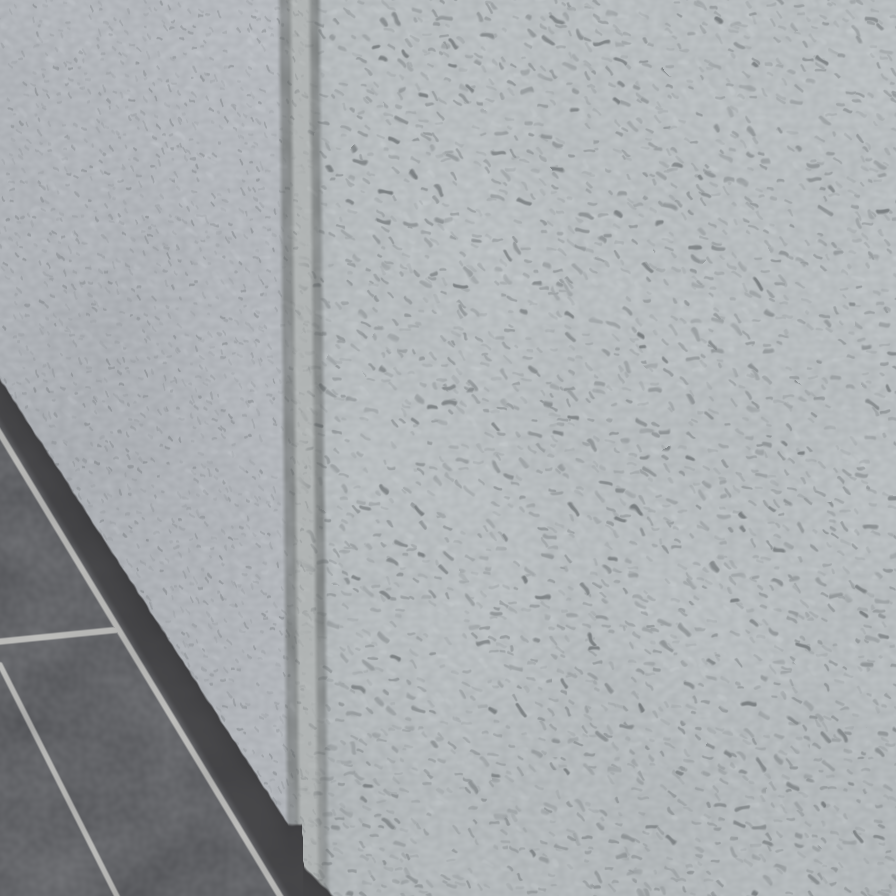
Reproduce this texture procedurally as a Shadertoy shader.

```glsl
// A speckled pale wall with two vertical grooves above a dark tiled floor.
// Flecks are jittered capsules on a hashed grid, bent by gradient noise;
// the wall foot, plinth and grout are drawn with line distances.

const vec3 WALL_LEFT = vec3(0.675, 0.690, 0.710);
const vec3 WALL_RIGHT = vec3(0.722, 0.742, 0.752);
const vec3 GROOVE = vec3(0.475, 0.490, 0.490);
const vec3 FLECK = vec3(0.34, 0.36, 0.37);
const vec3 TILE = vec3(0.385, 0.390, 0.405);
const vec3 PLINTH = vec3(0.275, 0.275, 0.285);
const vec3 GROUT = vec3(0.76, 0.76, 0.75);

const float LEAN = 0.010;           // sideways drift of the grooves, top to bottom
const float GROOVE_LEFT_X = 0.318;
const float GROOVE_RIGHT_X = 0.351;
const float PANEL_GAP_X = 0.338;    // where the wall foot steps down
const float FLECK_ANGLE = -0.48;
const float FLECK_SPREAD = 1.3;

vec3 hash3(vec2 p) {
    vec3 q = fract(vec3(p.xyx) * vec3(0.1031, 0.1030, 0.0973));
    q += dot(q, q.yxz + 33.33);
    return fract((q.xxy + q.yzz) * q.zyx);
}

float corner(vec2 cell, vec2 offset) {
    float a = 6.2832 * hash3(cell).x;
    return dot(vec2(cos(a), sin(a)), offset);
}

float gradientNoise(vec2 p) {
    vec2 i = floor(p), f = fract(p);
    vec2 u = f * f * f * (f * (f * 6.0 - 15.0) + 10.0);
    vec2 e = vec2(1.0, 0.0);
    return mix(mix(corner(i, f), corner(i + e, f - e), u.x),
               mix(corner(i + e.yx, f - e.yx), corner(i + 1.0, f - 1.0), u.x), u.y);
}

float fbm(vec2 p) {
    float sum = 0.0, amp = 0.5;
    for (int i = 0; i < 4; i++) {
        sum += amp * gradientNoise(p);
        p = p * 2.03 + 17.0;
        amp *= 0.5;
    }
    return sum;
}

float segmentDistance(vec2 p, vec2 a, vec2 b) {
    vec2 d = b - a;
    return length(p - a - d * clamp(dot(p - a, d) / dot(d, d), 0.0, 1.0));
}

// Coverage of scattered short strokes; sizes are in grid cells.
float flecks(vec2 p, float cells, float halfLength, float radius, float density) {
    p *= cells;
    p += 0.16 * vec2(gradientNoise(p * 1.7), gradientNoise(p * 1.7 + 41.0));
    vec2 base = floor(p);
    float cover = 0.0;
    for (int y = -1; y <= 1; y++)
    for (int x = -1; x <= 1; x++) {
        vec2 cell = base + vec2(x, y);
        vec3 place = hash3(cell + 7.0);
        vec3 kind = hash3(cell + 91.0);
        float angle = FLECK_ANGLE + FLECK_SPREAD * (kind.x - 0.5);
        vec2 arm = halfLength * mix(0.25, 1.0, kind.y) * vec2(cos(angle), sin(angle));
        vec2 center = cell + place.xy;
        float d = segmentDistance(p, center - arm, center + arm);
        float mark = 1.0 - smoothstep(radius * 0.25, radius * 1.5, d);
        cover = max(cover, mark * step(place.z, density) * mix(0.3, 1.0, kind.z * kind.z));
    }
    return cover;
}

float band(float d, float halfWidth, float soft) {
    return 1.0 - smoothstep(halfWidth - soft, halfWidth + soft, abs(d));
}

vec3 wallColor(vec2 p) {
    float drift = LEAN * (1.0 - p.y);
    float leftD = p.x - GROOVE_LEFT_X - drift;
    float rightD = p.x - GROOVE_RIGHT_X - drift;
    float rightPanel = smoothstep(-0.004, 0.004, rightD);

    // Panel tint and broad shading
    vec3 col = mix(WALL_LEFT, WALL_RIGHT, rightPanel);
    col += (1.0 - rightPanel) * 0.022 * (smoothstep(0.1, 0.32, p.x) + smoothstep(0.5, 1.0, p.y));
    col -= rightPanel * 0.02 * smoothstep(0.45, 0.0, p.y);
    col += 0.03 * fbm(p * 5.0) + 0.035 * gradientNoise(p * vec2(95.0, 130.0));

    // Grooves and the ridge between them
    float ridge = smoothstep(0.0, 0.006, leftD) * (1.0 - rightPanel);
    col = mix(col, vec3(0.69, 0.705, 0.70), 0.8 * ridge);
    float wear = 0.85 + 0.35 * gradientNoise(vec2(p.x * 60.0, p.y * 28.0));
    col = mix(col, GROOVE, 0.85 * wear * band(leftD, 0.0065, 0.0035));
    col = mix(col, GROOVE, 0.80 * wear * mix(0.65, 1.0, smoothstep(0.0, 0.3, p.y)) * band(rightD, 0.0055, 0.0035));
    col -= 0.03 * exp(-abs(rightD) * 60.0) * rightPanel;

    // Flecks: bold and fine on the near panel, compressed on the far one
    float clump = 0.38 + 0.35 * gradientNoise(p * 9.0);
    float near = 0.62 * flecks(p, 46.0, 0.30, 0.115, clump);
    near = max(near, 0.36 * flecks(p + 3.7, 78.0, 0.38, 0.14, 0.48));
    float far = 0.30 * flecks(p * vec2(1.45, 1.0) + 1.3, 88.0, 0.34, 0.15, 0.50);
    float pale = flecks(p + 8.1, 66.0, 0.35, 0.17, 0.40);
    col += 0.022 * pale;
    return mix(col, FLECK, mix(far, near, smoothstep(-0.035, 0.01, rightD)));
}

vec3 floorColor(vec2 p, float px) {
    float cloud = fbm(p * vec2(9.0, 13.0));
    vec3 col = TILE + 0.11 * cloud + 0.03 * gradientNoise(p * 110.0);
    float mainD = dot(p - vec2(0.0, 0.516), normalize(vec2(0.516, 0.3125)));
    float soft = max(px, 0.0014);
    col = mix(col, PLINTH + 0.04 * cloud, smoothstep(0.0, 0.012, mainD));
    float grout = band(mainD, 0.0033, soft);
    grout = max(grout, band(segmentDistance(p, vec2(-0.1, 0.274), vec2(0.130, 0.297)), 0.0035, soft));
    grout = max(grout, band(segmentDistance(p, vec2(0.0, 0.258), vec2(0.137, -0.013)), 0.0030, soft));
    return mix(col, GROUT, grout * (0.88 + 0.3 * cloud));
}

void mainImage(out vec4 fragColor, in vec2 fragCoord) {
    vec2 p = fragCoord / iResolution.xy;
    float px = 1.0 / iResolution.y;

    // The foot slopes down, levels at the gap, then drops to the near panel
    float farFoot = max(0.577 - 1.545 * p.x, 0.080);
    float nearFoot = 0.033 - 0.97 * (p.x - PANEL_GAP_X);
    float foot = mix(farFoot, nearFoot, smoothstep(-px, px, p.x - PANEL_GAP_X));
    float height = (p.y - foot) * 0.55 + 0.0015 * gradientNoise(p * 90.0);
    float wall = smoothstep(-1.3 * px, 1.3 * px, height);

    vec3 ground = floorColor(p, px) * (1.0 - 0.12 * exp(-abs(height) * 90.0));
    fragColor = vec4(mix(ground, wallColor(p), wall), 1.0);
}
```
